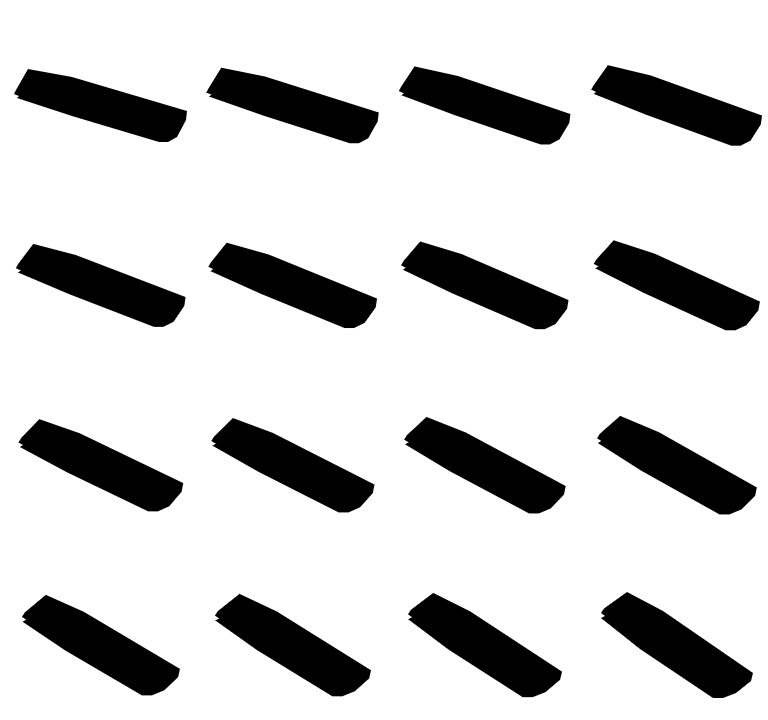
Write a WebGL 1 fragment shader that draws this pattern.

```glsl
precision highp float;
// A four by four grid of black chamfered slabs on white, each turned a little further than the last.

#define GRID 4.0                      // repeats across and down
#define CELL vec2(192.0, 180.0)       // cell size in design units
#define PIVOT vec2(0.0, 14.0)         // turning centre, y pointing down
#define BOW 0.018                     // outward arc of corners midway through the turn
#define INK vec3(0.0)
#define PAPER vec3(1.0)
#define CORNERS 12

uniform vec2 u_resolution;

// Corner position at a given phase of the turn: xy is the first pose, zw the last.
vec2 turnCorner(vec4 poses, float phase) {
  float swell = 1.0 + BOW * 4.0 * phase * (1.0 - phase);
  return PIVOT + (mix(poses.xy, poses.zw, phase) - PIVOT) * swell;
}

// Signed distance to the slab outline, negative inside.
float slabDistance(vec2 p, float phase) {
  vec2 v[CORNERS];
  // blunt left end with its notch
  v[0] = turnCorner(vec4(-77.0, 6.0, -67.0, -14.0), phase);
  v[1] = turnCorner(vec4(-82.0, 4.0, -71.0, -17.0), phase);
  v[2] = turnCorner(vec4(-80.0, 0.0, -68.0, -21.5), phase);
  v[3] = turnCorner(vec4(-68.0, -21.0, -45.0, -38.0), phase);
  // upper shoulder
  v[4] = turnCorner(vec4(-24.0, -13.0, -9.0, -19.0), phase);
  // chamfered right end
  v[5] = turnCorner(vec4(91.0, 21.0, 81.0, 43.0), phase);
  v[6] = turnCorner(vec4(90.0, 30.0, 79.0, 51.0), phase);
  v[7] = turnCorner(vec4(81.0, 47.0, 64.0, 63.0), phase);
  v[8] = turnCorner(vec4(72.0, 52.0, 51.0, 68.0), phase);
  v[9] = turnCorner(vec4(63.0, 52.0, 41.0, 68.0), phase);
  // lower edge
  v[10] = turnCorner(vec4(-24.0, 26.0, -32.0, 19.0), phase);
  v[11] = turnCorner(vec4(-79.0, 8.0, -71.0, -12.0), phase);

  // nearest edge, with the sign from crossing parity
  float nearest = 1e6;
  float side = 1.0;
  vec2 a = v[CORNERS - 1];
  for (int i = 0; i < CORNERS; i++) {
    vec2 b = v[i];
    vec2 edge = b - a;
    vec2 offset = p - a;
    vec2 gap = offset - edge * clamp(dot(offset, edge) / dot(edge, edge), 0.0, 1.0);
    nearest = min(nearest, dot(gap, gap));
    bool crosses = (a.y > p.y) != (b.y > p.y);
    if (crosses && p.x < a.x + edge.x * (p.y - a.y) / edge.y) side = -side;
    a = b;
  }
  return side * sqrt(nearest);
}

void main() {
  // cells counted from the top left
  vec2 uv = gl_FragCoord.xy / u_resolution;
  vec2 grid = vec2(uv.x, 1.0 - uv.y) * GRID;
  vec2 cell = floor(grid);
  vec2 p = (fract(grid) - 0.5) * CELL;

  // the turn advances along each row, then down
  float phase = (cell.y * GRID + cell.x) / (GRID * GRID - 1.0);
  float pixel = GRID * CELL.x / u_resolution.x;
  float coverage = clamp(0.5 - slabDistance(p, phase) / pixel, 0.0, 1.0);
  gl_FragColor = vec4(mix(PAPER, INK, coverage), 1.0);
}
```
